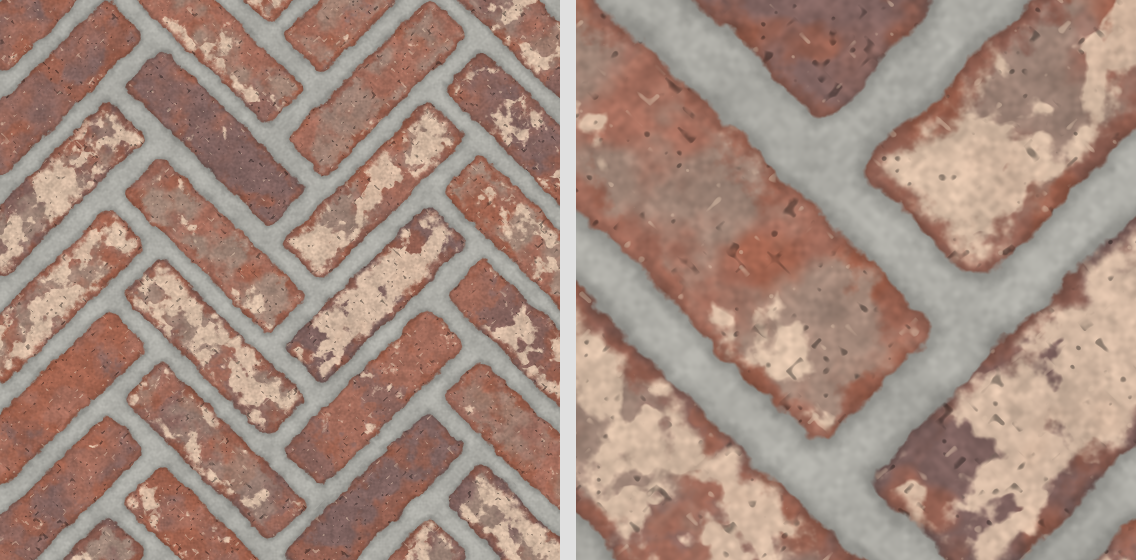
Left: the whole. Right: its middle third, enlarged.
Give the GLSL for this texture, as a WebGL 1 fragment shader.

```glsl
precision highp float;
// Reclaimed clay bricks in a diagonal three-to-one herringbone with grey mortar.
// A skewed grid gives each brick a local frame and an id; layered value noise
// paints the kiln bands, dusty film, cream lime wear, pits and ragged edges.

uniform vec2 u_resolution;

const vec2 STEP = vec2(0.1901, 0.1853);    // grid step across and up the canvas
const vec2 ORIGIN = vec2(0.5742, 0.1021);
const float UNIT = 0.1326;                 // brick pitch in canvas units
const float HALF_JOINT = 0.13;
const float CORNER = 0.11;

const vec3 MORTAR = vec3(0.675, 0.67, 0.645);
const vec3 RED = vec3(0.635, 0.425, 0.36);
const vec3 RUST = vec3(0.62, 0.36, 0.27);
const vec3 PLUM = vec3(0.50, 0.39, 0.375);
const vec3 DUN = vec3(0.63, 0.535, 0.48);
const vec3 CREAM = vec3(0.85, 0.745, 0.655);

struct Brick {
  vec2 local;   // x runs along the brick, y across it, zero at its centre
  vec2 id;
};

vec2 hash22(vec2 p) {
  vec3 q = fract(p.xyx * vec3(0.1031, 0.1030, 0.0973));
  q += dot(q, q.yzx + 33.33);
  return fract((q.xx + q.yz) * q.zy);
}

float noise(vec2 p) {
  vec2 i = floor(p), f = fract(p);
  f = f * f * (3.0 - 2.0 * f);
  float low = mix(hash22(i).x, hash22(i + vec2(1.0, 0.0)).x, f.x);
  float high = mix(hash22(i + vec2(0.0, 1.0)).x, hash22(i + 1.0).x, f.x);
  return mix(low, high, f.y);
}

float fbm(vec2 p) {
  float sum = 0.0, amp = 0.533;
  for (int i = 0; i < 4; i++) {
    sum += amp * noise(p);
    p = mat2(1.6, 1.2, -1.2, 1.6) * p + 7.3;
    amp *= 0.5;
  }
  return sum;
}

// Three cells in a row form one brick, the next three belong to crossing ones.
Brick herringbone(vec2 p) {
  vec2 cell = floor(p), f = p - cell;
  float k = floor(mod(cell.x - cell.y + 0.5, 6.0));
  if (k < 3.0) return Brick(vec2(k + f.x - 1.5, f.y - 0.5), cell - vec2(k, 0.0));
  k = 5.0 - k;
  return Brick(vec2(k + f.y - 1.5, f.x - 0.5), cell - vec2(0.0, k));
}

float roundedBox(vec2 p, vec2 halfSize, float radius) {
  vec2 q = abs(p) - halfSize + radius;
  return length(max(q, 0.0)) + min(max(q.x, q.y), 0.0) - radius;
}

vec3 brickColor(vec2 p, vec2 id, float d) {
  vec2 tone = hash22(id + 41.0), wear = hash22(id + 97.0);
  vec2 q = p + 60.0 * hash22(id + 13.0);
  float cloud = fbm(q * 3.0), rough = fbm(q * 9.0 + 20.0);

  // Fired clay with dark bands across the length
  vec3 col = mix(RED, PLUM, smoothstep(0.35, 0.9, tone.x + 0.8 * (cloud - 0.5)));
  float band = noise(vec2(q.x * 2.1, q.y * 0.5)) + 0.5 * (rough - 0.5);
  col = mix(col, PLUM * 0.97, 0.85 * tone.y * smoothstep(0.45, 0.6, band));
  col = mix(col, RUST, 0.55 * smoothstep(0.52, 0.66, fbm(q * 2.3 + 31.0)));

  // Dusty film and cream lime, worn away toward a rusty rim
  float inside = smoothstep(0.02, 0.14, -d + 0.25 * (rough - 0.5));
  float film = smoothstep(0.3, 0.62, cloud) * smoothstep(0.3, 0.75, wear.y);
  col = mix(col, DUN, 0.9 * film * inside);
  float limit = mix(0.78, 0.44, smoothstep(0.25, 0.95, wear.x));
  float lime = fbm(q * vec2(2.6, 3.4) + 1.2 * cloud) + 0.3 * (rough - 0.5);
  col = mix(col, CREAM, 0.9 * inside * smoothstep(limit, limit + 0.09, lime));
  col = mix(col, RUST, 0.45 * (1.0 - inside) * smoothstep(0.4, 0.6, cloud));

  // Grain, pits and pale flecks
  col *= 0.88 + 0.24 * rough;
  col *= 0.93 + 0.14 * noise(q * 36.0);
  col *= 1.0 - 0.35 * smoothstep(0.8, 0.95, noise(q * 25.0 + 9.0)) * smoothstep(0.4, 0.6, rough);
  col = mix(col, CREAM, 0.5 * smoothstep(0.87, 0.97, noise(q * 21.0 + 70.0)));
  return col * (1.0 - 0.16 * smoothstep(-0.06, 0.0, d));
}

vec3 mortarColor(vec2 p, float d) {
  float shade = mix(0.83, 1.0, smoothstep(0.0, 0.09, d));
  shade *= 0.92 + 0.16 * fbm(p * 5.0);
  return MORTAR * shade * (0.96 + 0.08 * noise(p * 34.0));
}

void main() {
  vec2 uv = gl_FragCoord.xy / u_resolution;
  vec2 g = (uv - ORIGIN) / STEP;
  vec2 p = vec2(g.x + g.y, g.y - g.x);
  float pixel = 1.0 / (UNIT * min(u_resolution.x, u_resolution.y));

  // Ragged, slightly misplaced brick outline
  Brick brick = herringbone(p);
  vec2 local = brick.local + 0.05 * (hash22(brick.id + 5.0) - 0.5);
  float d = roundedBox(local, vec2(1.5, 0.5) - HALF_JOINT, CORNER);
  d += 0.05 * (noise(p * 3.5) - 0.5) + 0.08 * (fbm(p * 11.0) - 0.5);

  vec3 clay = brickColor(local, brick.id, d);
  float edge = max(pixel, 0.012);
  gl_FragColor = vec4(mix(clay, mortarColor(p, d), smoothstep(-edge, edge, d)), 1.0);
}
```
